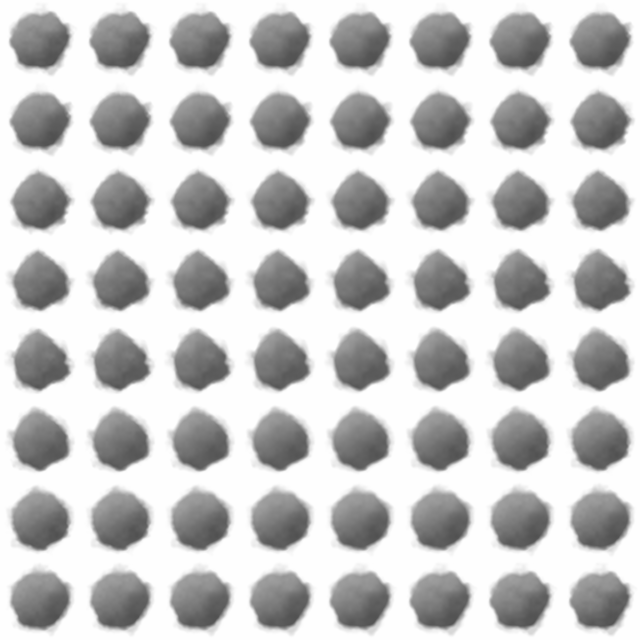
This pattern is drawn by a WebGL 1 fragment shader. Its source:

```glsl
precision highp float;
// Eight by eight grid of soft grey smoke puffs, slowly morphing from cell to cell.

uniform vec2 u_resolution;

const float TAU = 6.2831853;
const float REPEATS = 8.0;        // puffs across and down
const float BODY_RADIUS = 0.355;  // in cell units
const float EDGE_SOFTNESS = 0.04;
const float DETAIL = 6.0;         // noise cells across one puff cell
const float WARP = 0.13;          // raggedness of the outline
const float PEAK_AMOUNT = 0.45;   // how pointed the crown becomes
const float PEAK_AGE = 0.36;      // when the crown is most pointed
const float LOBE_SIZE = 0.10;
const float LOBE_OPACITY = 0.42;
const float HALO_OPACITY = 0.22;
const float MORPH_PERIOD = 2.0;   // noise cells per full morph cycle
const float MOTTLE = 0.17;
const float PAPER = 0.995;
const float SMOKE_DARK = 0.355;
const float SMOKE_LIGHT = 0.61;
const vec2 LIGHT_DIR = vec2(-0.42, 0.91);

float hash(vec3 p) {
  return fract(sin(dot(p, vec3(127.1, 311.7, 74.7))) * 43758.5453);
}

// Value noise whose third axis wraps after a whole period.
float noise(vec3 p, float period) {
  vec3 i = floor(p);
  vec3 f = fract(p);
  f = f * f * (3.0 - 2.0 * f);
  float z0 = mod(i.z, period);
  float z1 = mod(i.z + 1.0, period);
  vec4 near = vec4(hash(vec3(i.xy, z0)), hash(vec3(i.xy + vec2(1.0, 0.0), z0)),
                   hash(vec3(i.xy + vec2(0.0, 1.0), z0)), hash(vec3(i.xy + 1.0, z0)));
  vec4 far = vec4(hash(vec3(i.xy, z1)), hash(vec3(i.xy + vec2(1.0, 0.0), z1)),
                  hash(vec3(i.xy + vec2(0.0, 1.0), z1)), hash(vec3(i.xy + 1.0, z1)));
  vec4 c = mix(near, far, f.z);
  return mix(mix(c.x, c.y, f.x), mix(c.z, c.w, f.x), f.y);
}

// Layered noise centred on zero; age runs once around the cycle.
float cloudNoise(vec2 p, float age) {
  float sum = 0.0;
  float weight = 0.5;
  float period = MORPH_PERIOD;
  for (int i = 0; i < 3; i++) {
    sum += weight * (noise(vec3(p, age * period), period) - 0.5);
    p = p * 2.0 + 17.3;
    period *= 2.0;
    weight *= 0.5;
  }
  return sum;
}

float cycle(float age) {
  return 0.5 + 0.5 * cos(TAU * age);
}

// Distance from the centre, stretched so the upper half can turn pointed.
float bodyDistance(vec2 p, float age) {
  float d = length(p);
  float diamond = abs(p.x) + max(p.y, 0.0);
  return d + PEAK_AMOUNT * cycle(age - PEAK_AGE) * step(0.0, p.y) * (diamond - d);
}

// Faint lobes around the rim that swell and fade in turn.
float lobes(vec2 p, float age) {
  float clear = 1.0;
  for (int i = 0; i < 5; i++) {
    float k = float(i);
    float angle = 0.45 - k * TAU / 5.0;
    float life = smoothstep(0.35, 0.95, cycle(age - 0.18 * k));
    vec2 center = BODY_RADIUS * vec2(cos(angle), sin(angle));
    float puff = 1.0 - smoothstep(0.25 * LOBE_SIZE, LOBE_SIZE, length(p - center));
    clear *= 1.0 - LOBE_OPACITY * life * puff;
  }
  return 1.0 - clear;
}

void main() {
  vec2 grid = gl_FragCoord.xy / u_resolution * REPEATS;
  vec2 cell = floor(grid);
  vec2 p = fract(grid) - 0.5;

  // Age advances along each row, from the top row down.
  float frame = (REPEATS - 1.0 - cell.y) * REPEATS + cell.x;
  float age = frame / (REPEATS * REPEATS);

  vec2 np = (p + 0.5) * DETAIL;
  float mottle = cloudNoise(np + 31.0, age);
  vec2 q = p + WARP * vec2(cloudNoise(np, age), cloudNoise(np + 53.0, age));

  // Opacity: dense body, thin ragged halo and drifting lobes.
  float d = bodyDistance(q, age);
  float body = 1.0 - smoothstep(BODY_RADIUS - EDGE_SOFTNESS, BODY_RADIUS + EDGE_SOFTNESS, d);
  float halo = 1.0 - smoothstep(BODY_RADIUS, BODY_RADIUS + 0.09, d + 0.2 * mottle);
  float wisps = lobes(q + 0.08 * mottle, age);
  float alpha = 1.0 - (1.0 - body) * (1.0 - HALO_OPACITY * halo) * (1.0 - wisps);
  vec2 border = abs(p);
  alpha *= 1.0 - smoothstep(0.42, 0.49, max(border.x, border.y));

  // Shading: lit from the upper left, with cloudy mottling.
  float lit = smoothstep(-0.75, 1.0, dot(q, LIGHT_DIR) / BODY_RADIUS);
  float shade = mix(SMOKE_DARK, SMOKE_LIGHT, lit) + MOTTLE * mottle;
  gl_FragColor = vec4(vec3(mix(PAPER, shade, alpha)), 1.0);
}
```
